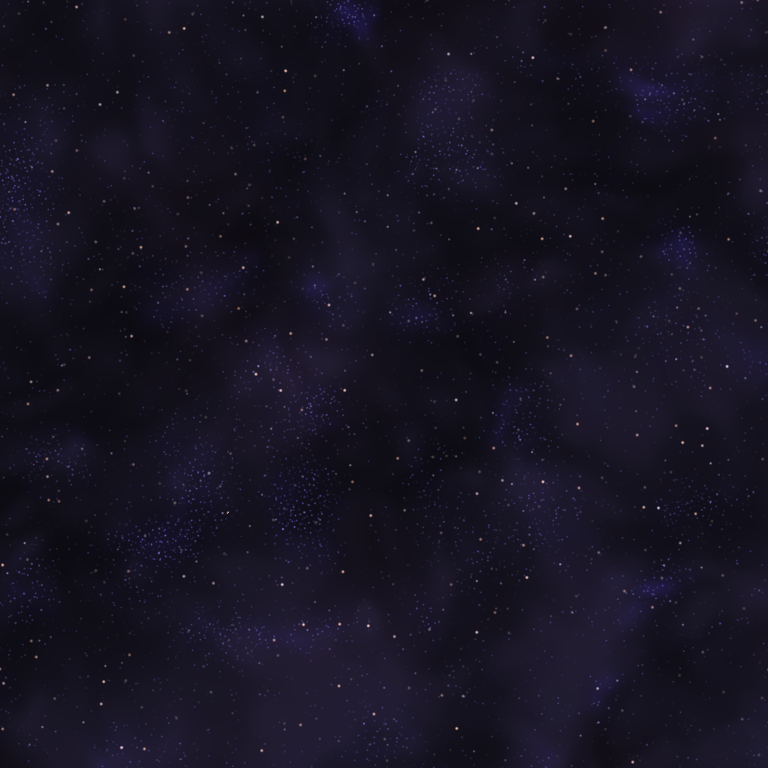
This texture is drawn by a three.js fragment shader. Its source:

```glsl
// Night sky: dim violet haze with dark voids, small indigo glows and star clusters.
// Haze and clusters are sums of soft cellular puffs, bent by layered sines;
// the stars are soft dots jittered in turned grids, denser inside clusters.

varying vec2 vUv;

const vec3 VOID_COLOR  = vec3(0.046, 0.042, 0.068);
const vec3 HAZE_COLOR  = vec3(0.124, 0.108, 0.188);
const vec3 PLUM_TINT   = vec3(0.014, 0.002, 0.004);
const vec3 GLOW_COLOR  = vec3(0.075, 0.052, 0.250);
const vec3 DUST_COLOR  = vec3(0.32, 0.30, 0.62);
const vec3 PALE_COLOR  = vec3(0.80, 0.78, 0.90);
const vec3 WARM_COLOR  = vec3(1.00, 0.74, 0.56);

const float HAZE_SCALE    = 4.2;
const float HAZE_GAIN     = 1.28;
const float CLUSTER_SCALE = 8.5;
const float DUST_RADIUS   = 0.0021;
const float MEDIUM_RADIUS = 0.0025;
const float BRIGHT_RADIUS = 0.0031;

vec2 hash2(vec2 p) {
  vec3 q = fract(p.xyx * vec3(0.1031, 0.1030, 0.0973));
  q += dot(q, q.yzx + 33.33);
  return fract((q.xx + q.yz) * q.zy);
}

mat2 turn(float angle) {
  float c = cos(angle), s = sin(angle);
  return mat2(c, s, -s, c);
}

// Layered sines that bend the domain
vec2 bend(vec2 p) {
  vec2 offset = vec2(0.0);
  float frequency = 9.0, amplitude = 0.024;
  for (int i = 0; i < 5; i++) {
    p = turn(1.1) * p;
    offset += amplitude * sin(p.yx * frequency + offset * 30.0 + float(i) * vec2(1.7, 2.9));
    frequency *= 1.9;
    amplitude *= 0.56;
  }
  return offset;
}

// Cellular noise: one soft, randomly turned oval per cell
float puffs(vec2 p, float size, float contrast) {
  vec2 cell = floor(p);
  float sum = 0.0;
  for (int y = -1; y <= 1; y++) {
    for (int x = -1; x <= 1; x++) {
      vec2 id = cell + vec2(float(x), float(y));
      vec2 shape = hash2(id + 57.0);
      vec2 d = turn(shape.x * 6.283) * (p - id - hash2(id + 11.0));
      d /= size * vec2(1.0, mix(0.55, 1.0, shape.y));
      float falloff = max(0.0, 1.0 - dot(d, d));
      sum += pow(hash2(id + 91.0).x, contrast) * falloff * falloff * falloff;
    }
  }
  return sum;
}

// One star per cell at most: x is its light, y a random tint
vec2 stars(vec2 uv, float count, float radius, float chance, float angle) {
  vec2 p = turn(angle) * uv * count + 40.0;
  vec2 id = floor(p);
  vec2 pick = hash2(id + count);
  float margin = radius * count;
  vec2 center = mix(vec2(margin), vec2(1.0 - margin), hash2(id + 23.0));
  float dotLight = 1.0 - smoothstep(0.0, radius, length(p - id - center) / count);
  float power = mix(0.2, 1.0, pick.y * pick.y);
  return vec2(dotLight * power * step(pick.x, chance), hash2(id + 71.0).y);
}

void main() {
  vec2 uv = vUv;
  vec2 p = uv + bend(uv);

  // Cloudy background, from broad to fine puffs
  float haze = 0.50 * puffs(p * HAZE_SCALE + 3.0, 1.0, 1.0)
             + 0.30 * puffs(p * HAZE_SCALE * 2.1 + 17.0, 1.0, 1.0)
             + 0.20 * puffs(p * HAZE_SCALE * 4.7 + 31.0, 1.0, 1.0);
  vec3 color = mix(VOID_COLOR, HAZE_COLOR, min(haze * HAZE_GAIN, 1.0));
  color += PLUM_TINT * puffs(p * 4.7 + 60.0, 1.0, 2.0);

  // Indigo glows around some of the clusters
  float cluster = puffs(p * CLUSTER_SCALE + 5.0, 0.75, 2.0);
  float wisps = puffs(p * 23.0 + 8.0, 1.0, 1.0);
  float patches = puffs(p * 6.0 + 80.0, 1.0, 1.0);
  color += GLOW_COLOR * cluster * (0.2 + wisps) * (0.2 + 1.2 * patches);

  // Faint blue dust, two grids at different angles
  float dustChance = 0.07 + 0.65 * cluster;
  for (int i = 0; i < 2; i++) {
    float layer = float(i);
    vec2 dust = stars(uv, 120.0 + 27.0 * layer, DUST_RADIUS, dustChance, 0.4 + 0.9 * layer);
    color += DUST_COLOR * dust.x * (0.45 + 0.4 * cluster);
  }

  // Medium and bright stars, pale to warm
  vec2 medium = stars(uv, 56.0, MEDIUM_RADIUS, 0.14 + 0.6 * cluster, 0.75);
  color += mix(DUST_COLOR, PALE_COLOR, medium.y) * medium.x * 0.62;
  vec2 bright = stars(uv, 25.0, BRIGHT_RADIUS, 0.42 + 0.3 * cluster, 0.2);
  color += mix(PALE_COLOR, WARM_COLOR, sqrt(bright.y)) * bright.x * 0.95;

  gl_FragColor = vec4(color, 1.0);
}
```
